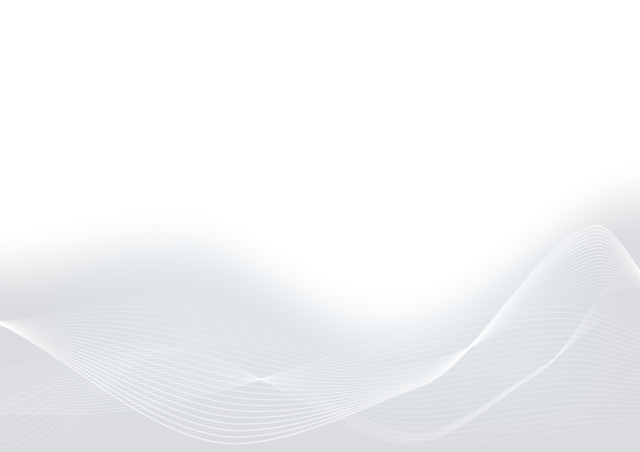
Give the GLSL for this background, as a Shadertoy shader.

```glsl
// Pale background: soft grey-blue mist below white, woven with fans of fine white wave lines.

const vec3 WHITE = vec3(1.0);
const vec3 COOL_GREY = vec3(0.875, 0.897, 0.915);
const vec3 NEUTRAL_GREY = vec3(0.856, 0.862, 0.874);
const float MIST_SOFTNESS = 0.10;   // half height of the mist edge
const float BOLD_WIDTH = 0.0016;    // half widths, in canvas heights
const float FINE_WIDTH = 0.0008;
const float SLOPE_STEP = 0.002;

const int MAIN_FAN = 0;
const int CROSS_FAN = 1;
const int RIGHT_FAN = 2;
const int CORNER_FAN = 3;

float ramp(float a, float b, float x) {
    return smoothstep(a, b, x);
}

// Height of the mist edge: low hill, valley, then a climb to the right
float mistEdge(float x) {
    return 0.40 + 0.05 * ramp(0.0, 0.25, x) - 0.18 * ramp(0.28, 0.60, x)
         + 0.28 * ramp(0.62, 1.0, x);
}

// The two border curves of a fan; its lines are blends of them
vec2 fanBorders(int fan, float x) {
    if (fan == MAIN_FAN) {
        float sweep = 0.33 - 0.312 * ramp(-0.12, 0.37, x) + 0.17 * ramp(0.36, 0.80, x)
                    + 0.313 * ramp(0.66, 0.94, x) - 0.16 * ramp(0.93, 1.05, x);
        float shallow = 0.29 + 0.045 * ramp(0.0, 0.2, x) - 0.145 * ramp(0.24, 0.62, x)
                      + 0.175 * ramp(0.60, 1.02, x);
        return vec2(sweep, shallow);
    }
    if (fan == CROSS_FAN) {
        float rising = 0.085 + 0.237 * ramp(0.12, 0.88, x) - 0.06 * ramp(0.88, 1.04, x);
        float falling = 0.19 + 0.05 * ramp(0.0, 0.2, x) - 0.225 * ramp(0.24, 0.66, x)
                      + 0.045 * ramp(0.66, 1.0, x);
        return vec2(rising, falling);
    }
    if (fan == RIGHT_FAN) {
        float steep = 0.25 - 0.23 * ramp(0.30, 0.64, x) + 0.19 * ramp(0.64, 0.92, x)
                    + 0.24 * ramp(0.84, 1.02, x);
        float gentle = 0.25 - 0.21 * ramp(0.30, 0.66, x) + 0.20 * ramp(0.64, 0.95, x)
                     + 0.08 * ramp(0.85, 1.0, x);
        return vec2(steep, gentle);
    }
    float upper = 0.08 + 0.15 * ramp(-0.10, 0.25, x);
    float lower = -0.05 + 0.27 * ramp(0.0, 0.26, x);
    return vec2(upper, lower);
}

// Combined opacity of a fan's lines; width and strength run from first to last
float fanLines(int fan, int count, vec2 uv, vec2 width, vec2 strength) {
    float pixel = 1.0 / iResolution.y;
    float aspect = iResolution.x / iResolution.y;
    vec2 borders = fanBorders(fan, uv.x);
    vec2 slopes = (fanBorders(fan, uv.x + SLOPE_STEP) - fanBorders(fan, uv.x - SLOPE_STEP))
                / (2.0 * SLOPE_STEP * aspect);
    float clear = 1.0;
    for (int i = 0; i < count; i++) {
        float t = float(i) / float(count - 1);
        float slope = mix(slopes.x, slopes.y, t);
        float dist = abs(uv.y - mix(borders.x, borders.y, t)) * inversesqrt(1.0 + slope * slope);
        float cover = clamp((mix(width.x, width.y, t) - dist) / pixel + 0.5, 0.0, 1.0);
        clear *= 1.0 - cover * mix(strength.x, strength.y, t);
    }
    return 1.0 - clear;
}

void mainImage(out vec4 fragColor, in vec2 fragCoord) {
    vec2 uv = fragCoord / iResolution.xy;

    // Mist: cool in the middle, neutral towards the sides and bottom
    float edge = mistEdge(uv.x);
    float mist = 1.0 - smoothstep(edge - MIST_SOFTNESS, edge + MIST_SOFTNESS, uv.y);
    float middle = ramp(0.0, 0.30, uv.x) * (1.0 - ramp(0.78, 1.0, uv.x));
    float cool = middle * ramp(0.0, 0.25, uv.y);
    vec3 color = mix(WHITE, mix(NEUTRAL_GREY, COOL_GREY, cool), mist);

    // Fans of lines
    vec2 fine = vec2(FINE_WIDTH);
    float mainLines = fanLines(MAIN_FAN, 20, uv, vec2(BOLD_WIDTH, FINE_WIDTH), vec2(0.60, 0.20));
    float crossLines = fanLines(CROSS_FAN, 22, uv, fine, vec2(0.34, 0.22));
    float rightLines = fanLines(RIGHT_FAN, 10, uv, fine, vec2(0.30, 0.22))
                     * ramp(0.40, 0.68, uv.x) * (1.0 - 0.7 * ramp(0.90, 0.98, uv.x));
    float cornerLines = fanLines(CORNER_FAN, 12, uv, fine, vec2(0.24))
                      * (1.0 - ramp(0.15, 0.32, uv.x));
    color = mix(color, WHITE, mainLines);
    color = mix(color, WHITE, crossLines);
    color = mix(color, WHITE, rightLines);
    color = mix(color, WHITE, cornerLines);

    fragColor = vec4(color, 1.0);
}
```
